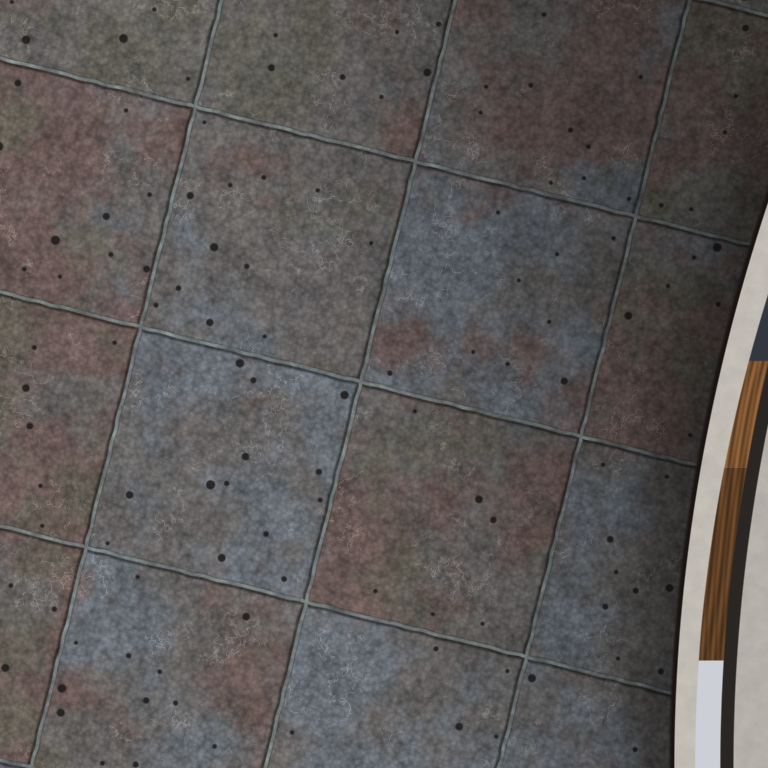
Give the GLSL for this texture, as a Shadertoy shader.

```glsl
// Tilted floor of worn square slate tiles with pale joints, bounded on the
// right by a curved cream rim with timber and a dark strip behind it.
// Stone is layered sines plus cellular grain; pits are jittered grid dots.

#define TILE 0.2955               // tile side, canvas units
#define TILT 0.2435               // clockwise turn of the grid, radians
#define CROSSING vec2(0.470, 0.503) // one joint crossing
#define JOINT 0.0023              // half width of the pale joint
#define PIT_GRID 6.0              // pit cells along a tile side
#define PIT_CHANCE 0.30
#define GRAIN 42.0                // grain cells along a tile side
#define RIM_FOOT 0.878            // rim position at the bottom edge
#define RIM_BEND 0.225

const vec3 SLATE = vec3(0.355, 0.345, 0.340);
const vec3 BLUE_SLATE = vec3(0.365, 0.385, 0.410);
const vec3 RUST_SLATE = vec3(0.375, 0.305, 0.290);
const vec3 OLIVE_SLATE = vec3(0.340, 0.335, 0.295);
const vec3 GROUT = vec3(0.49, 0.53, 0.53);
const vec3 CREAM = vec3(0.75, 0.73, 0.70);
const vec3 WOOD = vec3(0.43, 0.29, 0.17);

vec2 hash2(vec2 p) {
    vec3 h = fract(p.xyx * vec3(0.1031, 0.1030, 0.0973));
    h += dot(h, h.yzx + 33.33);
    return fract((h.xx + h.yz) * h.zy);
}

// Rotated, warped sine octaves, centred on zero
float layers(vec2 p) {
    float sum = 0.0, amp = 0.5;
    for (int i = 0; i < 5; i++) {
        p = mat2(0.8, 0.6, -0.6, 0.8) * p * 1.83 + 1.7;
        sum += amp * sin(p.x + 1.3 * sin(p.y)) * cos(p.y + 1.3 * sin(p.x));
        amp *= 0.65;
    }
    return sum;
}

// Distance to the nearest jittered cell point
float cells(vec2 p) {
    vec2 id = floor(p);
    float nearest = 2.0;
    for (int y = -1; y <= 1; y++)
        for (int x = -1; x <= 1; x++) {
            vec2 c = id + vec2(x, y);
            nearest = min(nearest, length(c + hash2(c + 80.0) - p));
        }
    return nearest;
}

// Dark round holes; one optional pit per grid cell
float pits(vec2 q, float px) {
    vec2 g = q * PIT_GRID, id = floor(g);
    vec2 centre = 0.2 + 0.6 * hash2(id + 150.0), pick = hash2(id + 310.0);
    float size = TILE / PIT_GRID;
    float radius = mix(0.0022, 0.0056, pick.y * pick.y);
    float d = length(fract(g) - centre) * size - radius;
    return step(pick.x, PIT_CHANCE) * (1.0 - smoothstep(-px, 1.5 * px, d));
}

vec3 stone(vec2 q, float px) {
    vec2 id = floor(q), seed = hash2(id + 40.0);
    vec2 p = q + 17.0 * seed;

    // Broad colour patches, biased per tile
    vec3 col = mix(SLATE, BLUE_SLATE, smoothstep(-0.1, 0.6, layers(p * 1.7) + seed.x - 0.5));
    col = mix(col, RUST_SLATE, 0.8 * smoothstep(0.0, 0.6, layers(p * 1.5 + 9.0) + seed.y - 0.5));
    col = mix(col, OLIVE_SLATE, 0.7 * smoothstep(0.1, 0.6, layers(p * 1.6 + 23.0) + 0.3 - seed.x));

    // Mottling and fine grain
    float grain = cells(q * GRAIN + 200.0) - 0.5;
    col *= 1.0 + 0.13 * layers(p * 5.0) + 0.20 * layers(p * 21.0) - 0.22 * grain;

    // Pale scuffed veins in scattered patches
    float vein = 1.0 - smoothstep(0.0, 0.09, abs(layers(p * 7.0 + 4.0)));
    col += 0.085 * vein * smoothstep(0.0, 0.45, layers(p * 3.0 + 13.0));
    return mix(col, vec3(0.10, 0.09, 0.09), 0.85 * pits(q, px));
}

vec3 tiledFloor(vec2 uv, float px) {
    float c = cos(TILT), s = sin(TILT);
    vec2 p = uv - CROSSING;
    vec2 q = vec2(c * p.x - s * p.y, s * p.x + c * p.y) / TILE;
    vec3 col = stone(q, px);

    // Joints: soft shadow to the left and below, then worn pale filler
    vec2 d = (fract(q + 0.5) - 0.5) * TILE + 0.0006 * sin(q.yx * 31.0 + 2.0 * sin(q.yx * 13.0));
    vec2 shade = abs(d + 0.0015);
    float shadow = 1.0 - smoothstep(0.002, 0.0065, min(shade.x, shade.y));
    float line = 1.0 - smoothstep(JOINT - px, JOINT + px, min(abs(d.x), abs(d.y)));
    float wear = 0.72 + 0.35 * layers(q * 9.0);
    col = mix(col, col * 0.55, shadow);
    col = mix(col, GROUT * (1.0 + 0.2 * layers(q * 19.0)), line * clamp(wear, 0.25, 1.0));

    // Light falls off towards the upper right
    return col * mix(1.09, 0.66, smoothstep(0.30, 1.05, uv.x + 0.25 * (uv.y - 0.5)));
}

void mainImage(out vec4 fragColor, in vec2 fragCoord) {
    vec2 uv = fragCoord / iResolution.xy;
    float px = 1.0 / min(iResolution.x, iResolution.y);
    float e = uv.x - RIM_FOOT - RIM_BEND * uv.y * uv.y; // offset from the rim
    float rimWidth = 0.027 + 0.025 * uv.y * uv.y;

    // Floor, darkened against the rim
    vec3 col = tiledFloor(uv, px) * (1.0 - 0.28 * smoothstep(-0.12, 0.0, e));
    col = mix(col, vec3(0.10, 0.075, 0.065), smoothstep(-0.009, -0.003, e));

    // Timber between a white foot and a slate-blue top
    float fibre = sin(e * 420.0 + 3.0 * sin(uv.y * 17.0)) + sin(e * 930.0 + uv.y * 23.0);
    vec3 behind = WOOD * (1.0 + 0.13 * fibre) * mix(0.82, 1.1, step(0.39, uv.y));
    behind = mix(vec3(0.80, 0.81, 0.84), behind, smoothstep(-px, px, uv.y - 0.14));
    behind = mix(behind, vec3(0.20, 0.22, 0.25), smoothstep(-px, px, uv.y - 0.53));

    // Cream rim, timber, dark strip, outer cream
    vec3 cream = CREAM * (1.0 + 0.04 * layers(uv * 40.0));
    col = mix(col, cream, smoothstep(-px, px, e));
    col = mix(col, behind, smoothstep(-px, px, e - rimWidth));
    col = mix(col, vec3(0.16, 0.15, 0.14), smoothstep(-px, px, e - 0.060));
    col = mix(col, cream * 0.94, smoothstep(-px, px, e - 0.077));
    fragColor = vec4(clamp(col, 0.0, 1.0), 1.0);
}
```
